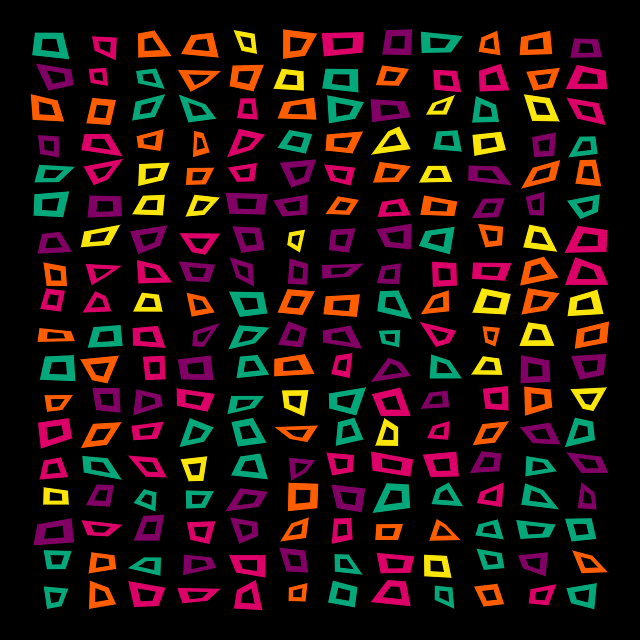
Write a WebGL 2 fragment shader that draws this pattern.

```glsl
#version 300 es
precision highp float;
// A grid of flat coloured four-sided rings on black. Each cell throws one random
// corner into each of its quadrants, makes the outline convex, and cuts out a
// smaller copy of it; the colour is drawn at random from five.

#define GRID vec2(12.0, 18.0)         // repeats across and down
#define MARGIN 0.045                  // black border, in canvas units
#define CORNER_MIN vec2(0.086, 0.15)  // nearest corner to cell centre, in cells
#define CORNER_MAX vec2(0.464, 0.485) // farthest corner from cell centre
#define HOLE_SCALE 0.49               // hole size relative to the outline
#define SEED 7.0

uniform vec2 u_resolution;
out vec4 fragColor;

const vec3 BACKGROUND = vec3(0.0);
const vec3 PALETTE[5] = vec3[5](
  vec3(0.87, 0.00, 0.41),   // magenta
  vec3(0.51, 0.00, 0.40),   // purple
  vec3(0.02, 0.66, 0.48),   // teal
  vec3(0.98, 0.90, 0.04),   // yellow
  vec3(1.00, 0.37, 0.00));  // orange

// Two random values in 0..1 for a cell and a salt.
vec2 hash2(vec2 cell, float salt) {
  vec3 q = fract(vec3(cell, salt + SEED) * vec3(0.1031, 0.1030, 0.0973));
  q += dot(q, q.yzx + 33.33);
  return fract((q.xx + q.yz) * q.zy);
}

// Unit normal to the right of the direction a to b.
vec2 rightNormal(vec2 a, vec2 b) {
  vec2 e = normalize(b - a);
  return vec2(e.y, -e.x);
}

// Signed distance to a convex, counter-clockwise quad.
float quadDistance(vec2 p, vec2 corners[4]) {
  float d = -1e3;
  for (int i = 0; i < 4; i++) {
    vec2 a = corners[i];
    d = max(d, dot(p - a, rightNormal(a, corners[(i + 1) % 4])));
  }
  return d;
}

// Signed distance to the ring of one cell; p is measured from the cell centre.
float ringDistance(vec2 p, vec2 cell, vec2 cellSize) {
  const vec2 QUADRANT[4] = vec2[4](
    vec2(1, 1), vec2(-1, 1), vec2(-1, -1), vec2(1, -1));
  vec2 corners[4];
  for (int i = 0; i < 4; i++) {
    vec2 reach = mix(CORNER_MIN, CORNER_MAX, hash2(cell, float(i) * 5.0));
    corners[i] = QUADRANT[i] * reach * cellSize;
  }

  // Move a dented corner out to the line between its neighbours.
  vec2 middle = vec2(0.0);
  for (int i = 0; i < 4; i++) {
    vec2 before = corners[(i + 3) % 4];
    vec2 normal = rightNormal(before, corners[(i + 1) % 4]);
    corners[i] -= normal * min(dot(corners[i] - before, normal), 0.0);
  }
  for (int i = 0; i < 4; i++) middle += 0.25 * corners[i];

  float outer = quadDistance(p, corners);
  float hole = quadDistance(middle + (p - middle) / HOLE_SCALE, corners) * HOLE_SCALE;
  return max(outer, -hole);
}

void main() {
  // Square canvas units, centred on the shorter side.
  float side = min(u_resolution.x, u_resolution.y);
  vec2 uv = (gl_FragCoord.xy - 0.5 * u_resolution) / side + 0.5;
  float pixel = 1.0 / side;

  // Cell lookup inside the margin.
  vec2 cellSize = (1.0 - 2.0 * MARGIN) / GRID;
  vec2 gridPos = (uv - MARGIN) / cellSize;
  vec2 cell = floor(gridPos);
  vec2 local = (fract(gridPos) - 0.5) * cellSize;
  bool inGrid = all(greaterThanEqual(cell, vec2(0.0))) && all(lessThan(cell, GRID));

  // Ring coverage and its random colour.
  float d = ringDistance(local, cell, cellSize);
  float coverage = inGrid ? 1.0 - smoothstep(-0.6 * pixel, 0.6 * pixel, d) : 0.0;
  int pick = min(int(hash2(cell, 41.0).x * 5.0), 4);
  fragColor = vec4(mix(BACKGROUND, PALETTE[pick], coverage), 1.0);
}
```
